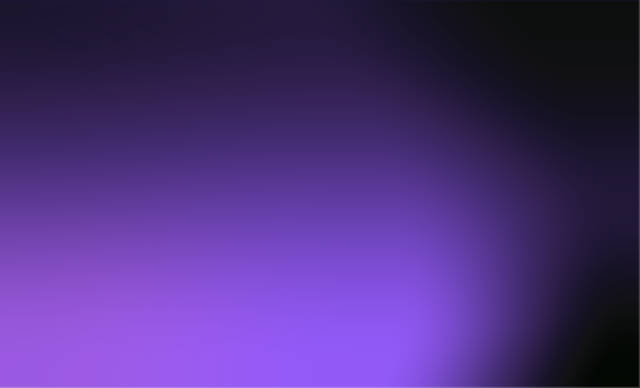
Write a Shadertoy shader that draws this background.

```glsl
#define VIOLET      vec3(0.59, 0.34, 1.0)
#define ROSE_TINT   vec3(0.085, 0.03, 0.0)
#define GREY_TINT   vec3(0.02, 0.02, 0.003)
#define RIM_PALE    vec3(0.93, 0.92, 0.96)
#define RIM_NAVY    vec3(0.12, 0.11, 0.32)
#define RIM_WIDTH   0.0032
#define RIM_OPACITY 0.22
#define EDGE_X      0.80
#define EDGE_BEND   0.30
#define EDGE_SOFT   0.18
#define HAZE_HEIGHT 0.47
#define HAZE_SPREAD 0.25

// Smooth descent from 1 at low to 0 at high
float fall(float low, float high, float x) {
    return 1.0 - smoothstep(low, high, x);
}

float bell(float x, float center, float width) {
    float d = (x - center) / width;
    return exp(-d * d);
}

// Broad light rising from the bottom, slightly cooler and darker at left
float mainGlow(vec2 uv) {
    float middle = smoothstep(0.0, 0.5, uv.x);
    float ambient = mix(0.18, 0.24, middle);
    float strength = mix(0.70, 0.73, middle);
    return ambient + strength * fall(0.05, mix(1.0, 0.965, middle), uv.y);
}

// Faint haze on the right, sinking to black in the lower corner
float rightHaze(float y) {
    return 0.05 + 0.17 * bell(y, HAZE_HEIGHT, HAZE_SPREAD)
         - 0.05 * fall(0.1, 0.45, y);
}

// Curved soft boundary between the glow and the dark side
float glowMask(vec2 uv) {
    float rise = uv.y - 0.25;
    float edge = EDGE_X - EDGE_BEND * rise * rise - 0.02 * fall(0.0, 0.2, uv.y);
    return fall(edge - EDGE_SOFT, edge + EDGE_SOFT, uv.x);
}

// Antialiased coverage of a thin line along one side of the canvas
float rim(float distanceToSide, float pixel) {
    float coverage = (RIM_WIDTH - distanceToSide) / pixel + 0.5;
    return RIM_OPACITY * clamp(coverage, 0.0, 1.0);
}

void mainImage(out vec4 fragColor, in vec2 fragCoord) {
    vec2 uv = fragCoord / iResolution.xy;
    float light = mix(rightHaze(uv.y), mainGlow(uv), glowMask(uv));

    // Violet ramp with neutral shadows and a warm dark band
    vec3 color = light * VIOLET + vec3(0.0, 0.02, 0.0);
    color += GREY_TINT * bell(light, 0.07, 0.05);
    color.r += 0.011 * bell(light, 0.33, 0.06);

    // Rose light in the lower left
    color += ROSE_TINT * fall(0.1, 0.55, uv.x) * fall(0.15, 0.65, uv.y);

    // Faint navy rim on top, pale rim at the right and bottom
    float pixel = 1.0 / iResolution.y;
    vec2 point = fragCoord * pixel;
    float rightGap = iResolution.x * pixel - point.x;
    color = mix(color, RIM_NAVY, rim(1.0 - point.y, pixel));
    color = mix(color, RIM_PALE, max(rim(rightGap, pixel), rim(point.y, pixel)));

    fragColor = vec4(clamp(color, 0.0, 1.0), 1.0);
}
```
